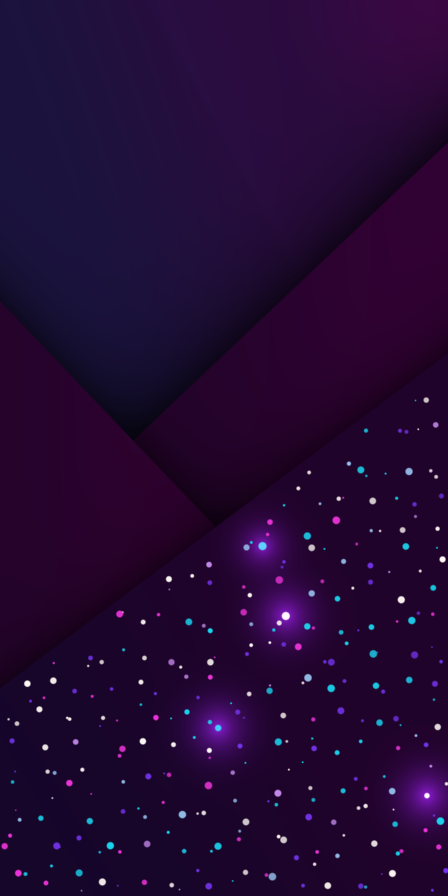
Give the GLSL for this background, as a Shadertoy shader.

```glsl
// Dark violet paper panels overlapping on diagonals, the lowest sprinkled with confetti.
// Panels are half-planes layered back to front, each shading the one beneath it;
// the confetti is a jittered grid of discs, and four sparks carry soft purple halos.

// Signed distance to the line from a to b, positive above it when b is to the right
float lineDistance(vec2 p, vec2 a, vec2 b) {
    vec2 along = normalize(b - a);
    return dot(p - a, vec2(-along.y, along.x));
}

// Shade cast on a lower layer at a distance from an upper panel's edge
float shadow(float d, float strength, float reach) {
    return 1.0 - strength * exp(-max(d, 0.0) / reach);
}

float dotsEdge(vec2 p) {
    return lineDistance(p, vec2(0.0, 0.464), vec2(1.0, 1.211));
}

vec3 hash3(vec2 cell) {
    vec3 q = fract(cell.xyx * vec3(0.1031, 0.1030, 0.0973));
    q += dot(q, q.yxz + 33.33);
    return fract((q.xxy + q.yzz) * q.zyx);
}

vec3 confettiColor(float pick) {
    if (pick < 0.24) return vec3(1.0, 0.98, 0.96);
    if (pick < 0.48) return vec3(0.10, 0.85, 0.95);
    if (pick < 0.70) return vec3(0.45, 0.20, 0.92);
    if (pick < 0.86) return vec3(0.93, 0.20, 0.85);
    return mix(vec3(0.60, 0.78, 0.95), vec3(0.78, 0.55, 0.93), step(0.93, pick));
}

float disc(vec2 offset, float radius, float pixel) {
    return 1.0 - smoothstep(-pixel, pixel, length(offset) - radius);
}

// One jittered disc per cell, kept clear of the panel's edge
vec3 addConfetti(vec3 col, vec2 p, float size, vec2 radii, float seed, float pixel) {
    vec2 cell = floor(p / size);
    vec3 place = hash3(cell + seed);
    vec3 look = hash3(cell + seed + 57.0);
    vec2 center = (cell + 0.5 + 0.72 * (place.xy - 0.5)) * size;
    float radius = mix(radii.x, radii.y, look.x);
    float inside = step(0.025, -dotsEdge(center));
    return mix(col, confettiColor(look.y), disc(p - center, radius, pixel) * inside * mix(0.75, 1.0, place.z));
}

void mainImage(out vec4 fragColor, in vec2 fragCoord) {
    // Width spans 0..1, height 0..2
    vec2 p = fragCoord / iResolution.xy * vec2(1.0, 2.0);
    float pixel = 1.0 / iResolution.x;

    float rightEdge = lineDistance(p, vec2(0.3125, 1.031), vec2(1.0, 1.682));
    float leftEdge = lineDistance(p, vec2(0.0, 1.328), vec2(0.482, 0.823));
    float lowerEdge = dotsEdge(p);

    // Back panel: blue at the left, plum in the upper right corner
    vec3 col = mix(vec3(0.105, 0.075, 0.245), vec3(0.165, 0.045, 0.245),
                   smoothstep(0.1, 0.75, p.x + 0.35 * (p.y - 1.5)));
    col = mix(col, vec3(0.24, 0.03, 0.27), 1.0 - smoothstep(0.0, 0.45, distance(p, vec2(1.02, 2.0))));
    float fold = lineDistance(p, vec2(0.33, 2.0), vec2(0.61, 1.49));
    col *= 1.0 + 0.05 * smoothstep(-0.01, 0.01, fold) * exp(-max(fold, 0.0) / 0.12);
    col *= shadow(rightEdge, 0.62, 0.085) * shadow(leftEdge, 0.5, 0.06);

    // Right panel
    vec3 rightPanel = mix(vec3(0.145, 0.012, 0.17), vec3(0.19, 0.005, 0.20), smoothstep(0.4, 0.95, p.x));
    rightPanel *= shadow(leftEdge, 0.45, 0.05) * shadow(lowerEdge, 0.45, 0.06);
    col = mix(col, rightPanel, smoothstep(pixel, -pixel, rightEdge));

    // Left panel
    vec3 leftPanel = mix(vec3(0.145, 0.012, 0.17), vec3(0.175, 0.006, 0.18), smoothstep(0.0, 0.35, p.x));
    leftPanel *= shadow(lowerEdge, 0.45, 0.055);
    col = mix(col, leftPanel, smoothstep(pixel, -pixel, leftEdge));

    // Lower panel, bluer toward its bottom left
    vec3 lowerPanel = mix(vec3(0.085, 0.022, 0.165), vec3(0.125, 0.010, 0.165),
                          smoothstep(0.1, 1.1, p.x + 0.6 * p.y));

    // Halos beneath the confetti: xy, core radius, whiteness
    vec4 sparks[4] = vec4[4](
        vec4(0.586, 0.781, 0.009, 0.15), vec4(0.638, 0.625, 0.009, 1.0),
        vec4(0.487, 0.375, 0.007, 0.0), vec4(0.953, 0.224, 0.006, 1.0));
    for (int i = 0; i < 4; i++) {
        float d = distance(p, sparks[i].xy);
        float reach = i == 0 ? 0.75 : 1.0;
        lowerPanel += vec3(0.40, 0.09, 0.62) * (0.85 * exp(-d / (0.030 * reach))
                    + 0.25 * exp(-d * d / (0.005 * reach)));
    }

    // Large and fine confetti, then the spark cores
    lowerPanel = addConfetti(lowerPanel, p, 0.083, vec2(0.0015, 0.0045), 131.0, pixel);
    lowerPanel = addConfetti(lowerPanel, p + vec2(0.02, 0.01) * 0.0, 0.072, vec2(0.0035, 0.0085), 17.0, pixel);
    for (int i = 0; i < 4; i++) {
        vec3 core = mix(vec3(0.25, 0.80, 1.0), vec3(1.0, 0.96, 1.0), sparks[i].w);
        lowerPanel = mix(lowerPanel, core, disc(p - sparks[i].xy, sparks[i].z, pixel));
    }
    col = mix(col, lowerPanel, smoothstep(pixel, -pixel, lowerEdge));

    fragColor = vec4(clamp(col, 0.0, 1.0), 1.0);
}
```
